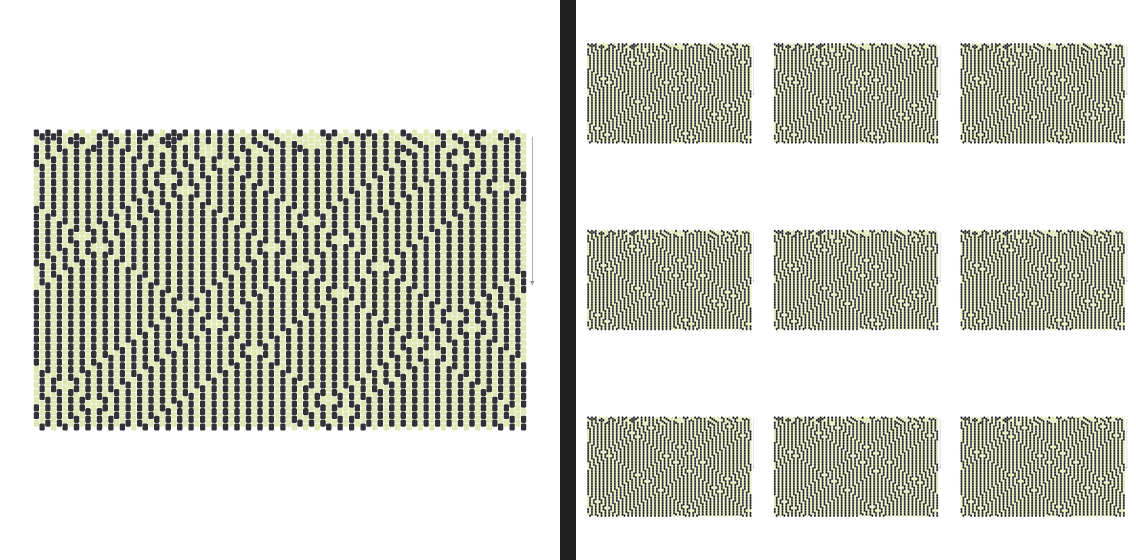
Left: one tile. Right: repeated 3 by 3.
A WebGL 1 fragment shader for this pattern:

```glsl
precision highp float;

uniform vec2 u_resolution;

float hash(float n) {
  return fract(sin(n * 12.99 + 4.1) * 4375.85);
}

float roundedBox(vec2 p, vec2 halfSize, float radius) {
  vec2 q = abs(p) - halfSize + radius;
  return length(max(q, 0.0)) + min(max(q.x, q.y), 0.0) - radius;
}

// Alternating stripes whose phase slips at walls running down to the right
float rightWave(float u) {
  return u + step(6.0, u) + step(13.0, u) + step(34.0, u);
}

// The same for walls running down to the left
float leftWave(float v) {
  return v + 1.0 + step(5.0, v) + step(18.0, v) + step(21.0, v)
       + step(36.0, v) + step(41.0, v);
}

// Short-lived flips that disturb the first few rows
float startDisorder(float diagonal, float time) {
  return step(0.62 + 0.07 * time, hash(diagonal));
}

// 1 for a dark bead, 0 for a light one; diagonals wrap every 43 beads
float beadIsDark(float column, float time) {
  float u = floor(mod((column - time) * 0.5 + 0.25, 43.0));
  float v = floor(mod((column + time) * 0.5 + 0.25, 43.0));
  float waves = rightWave(u) + leftWave(v);
  waves += startDisorder(u, time) + startDisorder(v + 57.0, time);
  return step(0.5, mod(waves, 2.0));
}

// Thin arrow pointing down beside the beads
float arrow(vec2 p) {
  p -= vec2(0.9505, 0.490);
  float shaft = step(abs(p.x), 0.0007) * step(0.004, p.y) * step(p.y, 0.266);
  float head = step(abs(p.x), p.y * 0.45) * step(p.y, 0.008);
  return max(shaft, head);
}

vec3 scene(vec2 p) {
  vec3 color = mix(vec3(1.0), vec3(0.58), arrow(p));

  // 86 columns of 39 beads, every other column half a bead lower
  vec2 pitch = vec2(0.8802 / 86.0, 0.5385 / 39.5);
  vec2 grid = vec2(p.x - 0.0599, 0.76925 - p.y) / pitch;
  float column = floor(grid.x);
  float odd = mod(column, 2.0);
  grid.y -= 0.5 * odd;
  float row = floor(grid.y);

  float inside = step(0.0, column) * step(column, 85.0)
               * step(0.0, row) * step(row, 38.0);
  float edge = roundedBox((fract(grid) - 0.5) * pitch, vec2(0.0048, 0.0064), 0.0028);
  vec3 bead = mix(vec3(0.88, 0.912, 0.71), vec3(0.195, 0.195, 0.21),
                  beadIsDark(column, 2.0 * row + odd));
  return mix(color, bead, inside * step(edge, 0.0));
}

void main() {
  // Average 4 by 4 samples in each pixel
  vec3 sum = vec3(0.0);
  for (int i = 0; i < 4; i++) {
    for (int j = 0; j < 4; j++) {
      vec2 offset = (vec2(float(i), float(j)) + 0.5) / 4.0 - 0.5;
      sum += scene((gl_FragCoord.xy + offset) / u_resolution);
    }
  }
  gl_FragColor = vec4(sum / 16.0, 1.0);
}
```
